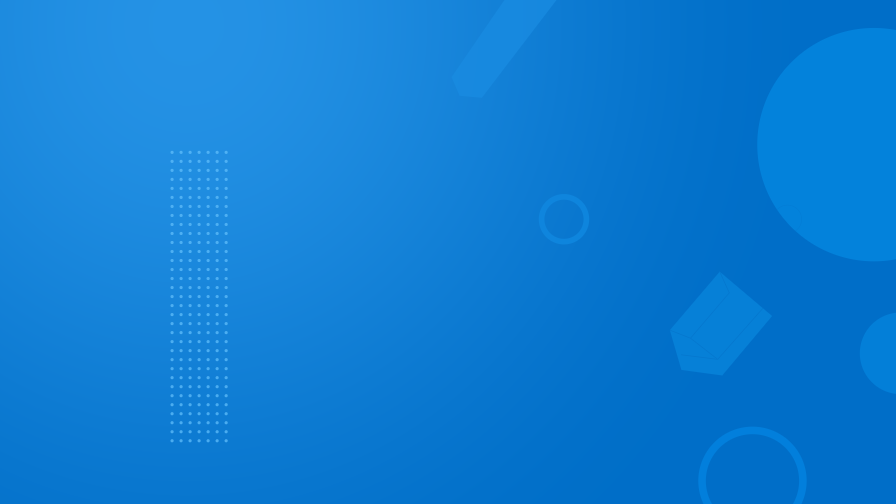
This background is drawn by a Shadertoy shader. Its source:

```glsl
// Blue radial gradient with soft discs, rings, two faceted prisms and a dot grid.

// Lengths are in canvas heights, origin at the lower left.
const vec3 GLOW_COLOR  = vec3(0.143, 0.572, 0.897);
const vec3 DEEP_COLOR  = vec3(0.000, 0.432, 0.783);
const vec3 DISC_COLOR  = vec3(0.012, 0.510, 0.860);
const vec3 RING_COLOR  = vec3(0.010, 0.500, 0.865);
const vec3 PRISM_COLOR = vec3(0.025, 0.500, 0.842);
const vec3 BAR_COLOR   = vec3(0.095, 0.545, 0.882);
const vec3 LINE_COLOR  = vec3(0.010, 0.445, 0.785);
const vec3 DOT_COLOR   = vec3(0.370, 0.740, 0.980);

const vec2 GLOW_CENTER = vec2(0.370, 0.950);
const vec2 GLOW_RADII  = vec2(1.270, 1.360);

const vec2  DOT_ORIGIN  = vec2(0.3414, 0.1255);
const vec2  DOT_COUNT   = vec2(7.0, 33.0);
const float DOT_SPACING = 0.01788;
const float DOT_RADIUS  = 0.0031;
const float DOT_OPACITY = 0.75;
const float LINE_HALF_WIDTH = 0.0007;

// Corners run clockwise.
const vec2 PRISM[5] = vec2[5](
    vec2(1.428, 0.461), vec2(1.532, 0.373), vec2(1.433, 0.255),
    vec2(1.352, 0.266), vec2(1.329, 0.345));
const vec2 BAR[5] = vec2[5](
    vec2(1.111, 1.009), vec2(0.956, 0.806), vec2(0.912, 0.810),
    vec2(0.896, 0.847), vec2(1.007, 1.009));

float disc(vec2 p, vec2 center, float radius) {
    return length(p - center) - radius;
}

float ring(vec2 p, vec2 center, float radius, float halfWidth) {
    return abs(disc(p, center, radius)) - halfWidth;
}

float segment(vec2 p, vec2 a, vec2 b) {
    vec2 ab = b - a;
    float t = clamp(dot(p - a, ab) / dot(ab, ab), 0.0, 1.0);
    return length(p - a - ab * t);
}

// Largest distance to the edge half-planes of a convex shape.
float convexShape(vec2 p, vec2 corners[5]) {
    float d = -1e3;
    for (int i = 0; i < 5; i++) {
        vec2 edge = corners[(i + 1) % 5] - corners[i];
        d = max(d, dot(p - corners[i], normalize(vec2(-edge.y, edge.x))));
    }
    return d;
}

float prismEdges(vec2 p) {
    vec2 ridgeTop = vec2(1.447, 0.419);
    vec2 ridgeLow = vec2(1.370, 0.329);
    vec2 faceLow  = vec2(1.424, 0.287);
    float d = segment(p, PRISM[0], ridgeTop);
    d = min(d, segment(p, ridgeTop, ridgeLow));
    d = min(d, segment(p, ridgeLow, PRISM[4]));
    d = min(d, segment(p, ridgeLow, faceLow));
    d = min(d, segment(p, faceLow, vec2(1.516, 0.391)));
    d = min(d, segment(p, faceLow, vec2(1.352, 0.296)));
    return d - LINE_HALF_WIDTH;
}

float dotGrid(vec2 p) {
    vec2 q = (p - DOT_ORIGIN) / DOT_SPACING;
    vec2 cell = clamp(round(q), vec2(0.0), DOT_COUNT - 1.0);
    return length(q - cell) * DOT_SPACING - DOT_RADIUS;
}

float coverage(float d) {
    return clamp(0.5 - d * iResolution.y, 0.0, 1.0);
}

void paint(inout vec3 color, vec3 ink, float d, float opacity) {
    color = mix(color, ink, coverage(d) * opacity);
}

void mainImage(out vec4 fragColor, in vec2 fragCoord) {
    vec2 p = fragCoord / iResolution.y;

    // Background glow
    float fade = smoothstep(0.0, 1.0, length((p - GLOW_CENTER) / GLOW_RADII));
    vec3 color = mix(GLOW_COLOR, DEEP_COLOR, fade);

    // Discs, with a faint ring inside the larger one
    float bigDisc = disc(p, vec2(1.734, 0.713), 0.2315);
    float innerRing = ring(p, vec2(1.5625, 0.565), 0.028, LINE_HALF_WIDTH);
    paint(color, DISC_COLOR, bigDisc, 1.0);
    paint(color, LINE_COLOR, max(bigDisc, innerRing), 0.3);
    paint(color, DISC_COLOR, disc(p, vec2(1.787, 0.299), 0.081), 0.85);

    // Rings
    paint(color, RING_COLOR, ring(p, vec2(1.493, 0.046), 0.100, 0.0075), 0.95);
    paint(color, vec3(0.06, 0.53, 0.875),
          ring(p, vec2(1.119, 0.565), 0.0444, 0.0056), 0.85);

    // Prisms
    float prism = convexShape(p, PRISM);
    paint(color, PRISM_COLOR, prism, 1.0);
    paint(color, LINE_COLOR, max(prism, prismEdges(p)), 0.6);
    paint(color, BAR_COLOR, convexShape(p, BAR), 0.8);

    // Dot grid
    paint(color, DOT_COLOR, dotGrid(p), DOT_OPACITY);

    fragColor = vec4(color, 1.0);
}
```
